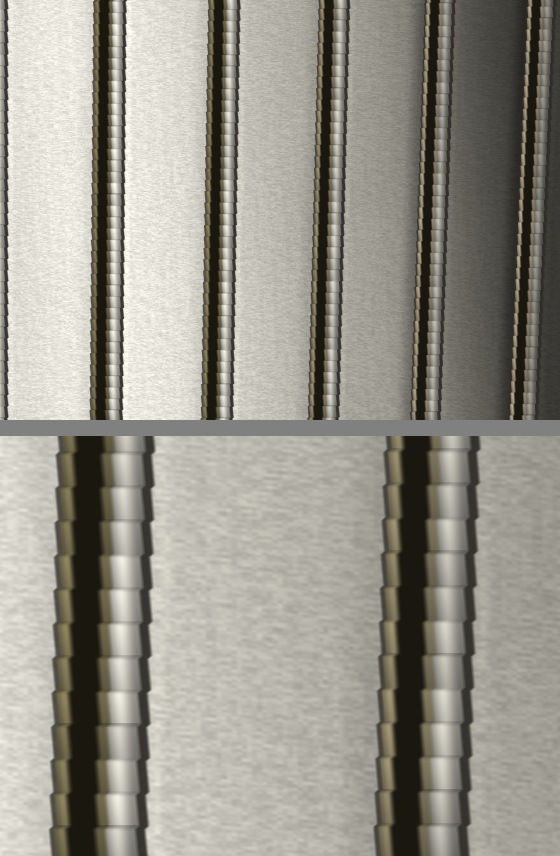
Top, the full canvas; bottom, a detail of the centre.
A Shadertoy shader for this texture:

```glsl
// Brushed metal plates divided by leaning, stepped grooves with raised beads.
// Each groove is a stack of soft bands across its signed distance; light
// falls off to the right, and hash noise adds brushing and segment wear.

const vec3 BRIGHT_TINT = vec3(1.0, 0.99, 0.955);
const vec3 SHADE_TINT  = vec3(1.0, 0.97, 0.88);
const vec3 CORE  = vec3(0.10, 0.09, 0.06);
const vec3 OLIVE = vec3(0.44, 0.41, 0.29);
const vec3 TAN   = vec3(0.58, 0.54, 0.45);
const vec3 LINE  = vec3(0.19, 0.18, 0.16);
const float SEGMENTS = 37.0;

float hash(vec2 p) {
    return fract(sin(dot(p, vec2(127.1, 311.7))) * 43758.5453);
}

float noise(vec2 p) {
    vec2 i = floor(p), f = fract(p);
    f = f * f * (3.0 - 2.0 * f);
    return mix(mix(hash(i), hash(i + vec2(1, 0)), f.x),
               mix(hash(i + vec2(0, 1)), hash(i + vec2(1, 1)), f.x), f.y);
}

// Soft-edged interval from a to b
float band(float d, float a, float b, float soft) {
    return smoothstep(a - soft, a + soft, d)
         * (1.0 - smoothstep(b - soft, b + soft, d));
}

// Metal warms slightly as it darkens
vec3 metalTone(float light) {
    return light * mix(SHADE_TINT, BRIGHT_TINT, light);
}

// Horizontal position of groove k; spacing narrows and lean grows rightward
float grooveCenter(float k, float y) {
    float top = 0.188 + 0.2085 * k - 0.0039 * k * k;
    return top - (0.0065 + 0.0066 * k) * (1.0 - y);
}

// Light on the plates, falling away to the right
float plateLight(vec2 p) {
    float x = p.x + 0.06 * (p.y - 0.5);
    return 0.925 - 0.295 * smoothstep(0.20, 0.68, x)
                 - 0.40 * smoothstep(0.62, 0.98, x)
                 - 0.05 * (1.0 - smoothstep(0.0, 0.12, x));
}

// Short horizontal brushing with a slight slant
float brushing(vec2 p) {
    vec2 q = vec2(p.x, p.y + 0.10 * p.x);
    return 0.5 * noise(q * vec2(150.0, 330.0))
         + 0.5 * noise(q * vec2(330.0, 400.0) + 17.0) - 0.5;
}

// Lay one groove with its bead over the plate colour
vec3 addGroove(vec3 color, vec2 p, float k, float light, float soft) {
    // Small steps along the groove
    float row = p.y * SEGMENTS + hash(vec2(k, 3.0));
    float rise = fract(row);
    float saw = rise - smoothstep(0.86, 1.0, rise) - 0.43;
    float wear = hash(vec2(floor(row), k)) - 0.5;
    float joint = band(rise, 0.88, 1.0, 0.08);
    float d = p.x - grooveCenter(k, p.y) + 0.0023 * saw;
    d /= 1.0 - 0.025 * k;

    // Plate curves into shade on the left, catches light on the right
    float right = smoothstep(0.3, 0.85, p.x);
    float dim = mix(0.08, 0.36, smoothstep(0.5, 0.9, p.x));
    color *= 1.0 - dim * smoothstep(-0.055, -0.020, d) * step(d, 0.035);
    color *= 1.0 + 0.05 * band(d, 0.039, 0.047, 0.004);

    // Bands from left to right, each segment shaded along its length
    float shine = (1.0 + 0.14 * wear + 0.20 * saw) * (1.0 - 0.14 * joint);
    vec3 lip = mix(OLIVE, TAN, right) * shine;
    lip *= 0.88 + 0.24 * band(d, -0.0155, -0.0115, 0.002);
    vec3 bead = metalTone(mix(light, 0.76, 0.55)) * shine;
    bead *= 0.66 + 0.42 * band(d, 0.0155, 0.025, 0.005);
    color = mix(color, LINE, 0.8 * band(d, -0.0210, -0.0165, soft));
    color = mix(color, lip, band(d, -0.0180, -0.008, soft));
    color = mix(color, bead, band(d, 0.011, 0.032, soft));
    color = mix(color, lip, band(d, 0.005, 0.0130, soft + 0.0006));
    color = mix(color, CORE, band(d, -0.0105, 0.0070, soft + 0.0010));
    color = mix(color, LINE, 0.95 * band(d, 0.0315, 0.0375, soft + 0.0003));
    return color;
}

void mainImage(out vec4 fragColor, in vec2 fragCoord) {
    vec2 p = fragCoord / iResolution.xy;
    float soft = max(0.0012, 0.6 / iResolution.x);

    // Brushed plates
    float light = plateLight(p);
    float grain = brushing(p);
    vec3 color = metalTone(light) * (1.0 + 0.21 * grain);
    color += 0.012 * (noise(p * vec2(9.0, 7.0)) - 0.5);

    // Grooves, including those cut by the canvas sides
    for (int i = -1; i <= 5; i++) {
        color = addGroove(color, p, float(i), light, soft);
    }
    fragColor = vec4(clamp(color, 0.0, 1.0), 1.0);
}
```
